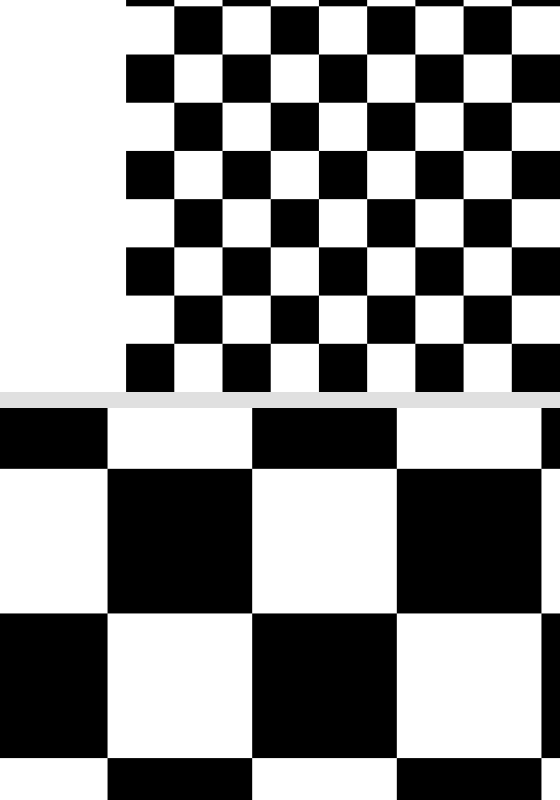
Top, the full canvas; bottom, a detail of the centre.
Reproduce this pattern procedurally as a Shadertoy shader.

```glsl
// Signed distance to the nearest cell border: positive in even cells, negative in odd ones
vec2 cellWave(vec2 p) {
    return abs(fract(0.5 * p - 0.25) - 0.5) * 2.0 - 0.5;
}

// Antialiased share of dark squares at p, measured in cells
float checker(vec2 p, float pixelsPerCell) {
    vec2 side = clamp(2.0 * pixelsPerCell * cellWave(p), -1.0, 1.0);
    return 0.5 + 0.5 * side.x * side.y;
}

void mainImage(out vec4 fragColor, in vec2 fragCoord) {
    float pixelsPerCell = 0.12299 * iResolution.y;

    // Nine columns end at the right border; rows rise from the bottom
    vec2 cell = vec2(fragCoord.x - iResolution.x, fragCoord.y) / pixelsPerCell;
    cell.x += 9.0;

    // Blank margin to the left of the board
    float board = clamp(cell.x * pixelsPerCell + 0.5, 0.0, 1.0);

    // Holding x inside the first column leaves its outer edge to the margin mask
    float dark = board * checker(vec2(max(cell.x, 0.5), cell.y), pixelsPerCell);

    fragColor = vec4(vec3(1.0 - dark), 1.0);
}
```
